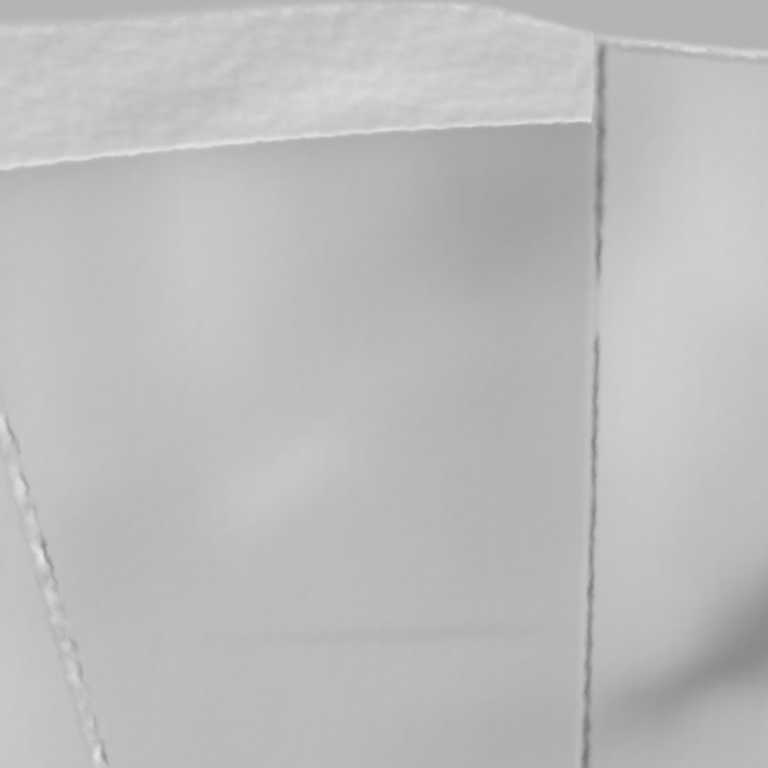
This texture is drawn by a WebGL 1 fragment shader. Its source:

```glsl
precision highp float;
// Pale plaster-coated cloth: a rough band across the top, a dark vertical
// seam and a crumbly slanted ridge. Soft blobs shade the broad folds;
// differences of gradient noise give the raking-light relief.
#define BASE_TONE 0.736
#define BAND_TONE 0.784
#define UPPER_TONE 0.705
#define FOLD_GAIN 1.18
#define SEAM_DEPTH 0.21
#define RIDGE_GLOW 0.06
#define BAND_RELIEF 0.055
#define CLOTH_RELIEF 0.010
#define EDGE_SOFT 0.0025
uniform vec2 u_resolution;

vec2 gradientAt(vec2 cell) {
  vec3 q = fract(cell.xyx * vec3(0.1031, 0.1030, 0.0973));
  q += dot(q, q.yzx + 33.33);
  float angle = 6.2832 * fract((q.x + q.y) * q.z);
  return vec2(cos(angle), sin(angle));
}

float gradientNoise(vec2 p) {
  vec2 i = floor(p), f = fract(p), e = vec2(1, 0);
  vec2 u = f * f * f * (f * (f * 6.0 - 15.0) + 10.0);
  float low = mix(dot(gradientAt(i), f), dot(gradientAt(i + e), f - e), u.x);
  float high = mix(dot(gradientAt(i + e.yx), f - e.yx), dot(gradientAt(i + 1.0), f - 1.0), u.x);
  return mix(low, high, u.y);
}

float fbm(vec2 p) {
  float sum = 0.0, gain = 0.6;
  for (int i = 0; i < 4; i++) {
    sum += gain * gradientNoise(p);
    p = mat2(1.6, 1.2, -1.2, 1.6) * p + 7.3;
    gain *= 0.5;
  }
  return sum;
}

// Height difference towards a light at the upper left.
float relief(vec2 p) {
  return fbm(p) - fbm(p + vec2(-0.25, 0.35));
}

// Elliptic Gaussian whose long axis is turned by an angle.
float blob(vec2 p, float x, float y, float rx, float ry, float angle) {
  float c = cos(angle), s = sin(angle);
  vec2 q = mat2(c, -s, s, c) * (p - vec2(x, y)) / vec2(rx, ry);
  return exp(-dot(q, q));
}

float line(float d, float width) {
  return exp(-d * d / (width * width));
}

float foldShading(vec2 p, float dSeam) {
  float panel = 0.042 * blob(p, 0.26, 0.70, 0.10, 0.22, 0.0);
  panel += 0.034 * blob(p, 0.04, 0.50, 0.08, 0.22, 0.0);
  panel += 0.034 * blob(p, 0.36, 0.38, 0.11, 0.05, 0.5);
  panel += 0.016 * blob(p, 0.53, 0.53, 0.12, 0.06, 0.6);
  panel += 0.040 * blob(p, 0.0, 0.08, 0.09, 0.22, 0.25);
  panel -= 0.065 * blob(p, 0.69, 0.74, 0.19, 0.12, 0.5);
  panel -= 0.026 * blob(p, 0.66, 0.42, 0.14, 0.32, 0.0);
  panel -= 0.016 * blob(p, 0.16, 0.30, 0.13, 0.07, 0.6);
  panel -= 0.032 * blob(p, 0.68, 0.03, 0.20, 0.08, 0.2);
  float side = 0.060 * blob(p, 0.92, 0.67, 0.14, 0.24, -0.3);
  side += 0.028 * blob(p, 0.82, 0.42, 0.07, 0.25, 0.0);
  side -= 0.030 * blob(p, 0.82, 0.79, 0.06, 0.13, 0.0);
  side -= 0.095 * blob(p, 0.92, 0.13, 0.11, 0.04, 0.5);
  side -= 0.120 * blob(p, 1.02, 0.20, 0.11, 0.06, 0.9);
  side -= 0.055 * blob(p, 0.82, 0.06, 0.14, 0.08, 0.3);
  return FOLD_GAIN * mix(panel, side, smoothstep(-0.012, 0.012, dSeam));
}

void main() {
  vec2 p = gl_FragCoord.xy / u_resolution;
  float rough = fbm(p * 55.0), wobble = 0.004 * rough;
  // Signed distances to the band edges, seam and ridge.
  float dTop = p.y - 0.967 - 0.030 * smoothstep(0.0, 0.5, p.x)
    + 0.048 * smoothstep(0.58, 0.84, p.x) + 0.015 * smoothstep(0.8, 1.0, p.x) + 1.5 * wobble;
  float dBottom = p.y - 0.779 - 0.128 * p.x + 0.060 * p.x * p.x + wobble;
  float dSeam = p.x - 0.762 - 0.034 * p.y + 0.012 * p.y * p.y + wobble;
  float dRidge = p.x - 0.134 + 0.29 * p.y + 2.0 * wobble;
  // Cloth with broad folds, fine weave and one horizontal crease.
  vec2 bent = p + 0.03 * vec2(gradientNoise(p * 9.0), gradientNoise(p * 9.0 + 5.5));
  float tone = BASE_TONE + foldShading(bent, dSeam) + 0.014 * fbm(p * 5.0);
  tone += CLOTH_RELIEF * relief(p * 50.0) + 0.006 * gradientNoise(p * vec2(90.0, 10.0));
  float crease = smoothstep(0.12, 0.5, p.x) * smoothstep(0.76, 0.64, p.x);
  tone -= 0.020 * crease * line(p.y - 0.155 - 0.036 * p.x, 0.011);
  // Rough band, its bright lower lip and the shade beneath.
  float left = smoothstep(EDGE_SOFT, -EDGE_SOFT, dSeam + 0.010);
  float band = smoothstep(-EDGE_SOFT, EDGE_SOFT, dBottom) * left;
  tone -= 0.055 * exp(min(dBottom, 0.0) / 0.035) * left;
  float plaster = BAND_TONE + BAND_RELIEF * relief(p * vec2(30.0, 42.0));
  plaster += 0.045 * gradientNoise(vec2(p.x * 4.0, (p.y - 0.12 * p.x) * 20.0));
  plaster += 0.050 * blob(p, 0.46, 0.88, 0.14, 0.025, 0.25);
  plaster -= 0.035 * blob(p, 0.27, 0.87, 0.15, 0.025, 0.25);
  tone = mix(tone, plaster, band) + 0.075 * left * line(dBottom - 0.002, 0.0045);
  // Plain strip above, with a raised upper edge.
  float soft = mix(0.015, 0.006, smoothstep(0.2, 0.6, p.x));
  tone = mix(tone, UPPER_TONE + 0.008 * rough, smoothstep(-soft, soft, dTop));
  tone += (0.022 + 0.10 * rough) * line(dTop + 0.004, 0.006);
  float rim = 0.05 * line(dTop + 0.003, 0.005) - 0.06 * line(dTop + 0.013, 0.005);
  tone += rim * smoothstep(0.77, 0.83, p.x);
  // Vertical seam: strong above, a faded gap, then a thinner cut.
  float span = smoothstep(0.950, 0.935, p.y);
  float cut = span * (1.0 - smoothstep(0.545, 0.58, p.y) * smoothstep(0.66, 0.615, p.y));
  float width = 0.0038 + 0.0025 * smoothstep(0.65, 0.76, p.y) + 0.0015 * smoothstep(0.2, 0.0, p.y);
  float wear = 0.82 + 0.6 * gradientNoise(vec2(3.0, p.y * 32.0));
  tone += 0.03 * span * line(dSeam + 0.009, 0.005) - SEAM_DEPTH * cut * wear * line(dSeam, width);
  // Slanted ridge: pale crumbs with a shaded right flank.
  float crumbs = max(0.6 + 2.6 * gradientNoise(p * vec2(22.0, 30.0)), 0.0);
  float ridge = RIDGE_GLOW * crumbs * line(dRidge + 0.003, 0.008);
  ridge += 0.12 * relief(p * 40.0) * line(dRidge, 0.010) - 0.03 * line(dRidge + 0.013, 0.004);
  ridge -= 0.10 * crumbs * line(dRidge - 0.007, 0.0035);
  tone += ridge * smoothstep(0.50, 0.44, p.y);
  gl_FragColor = vec4(vec3(clamp(tone, 0.0, 1.0)), 1.0);
}
```
